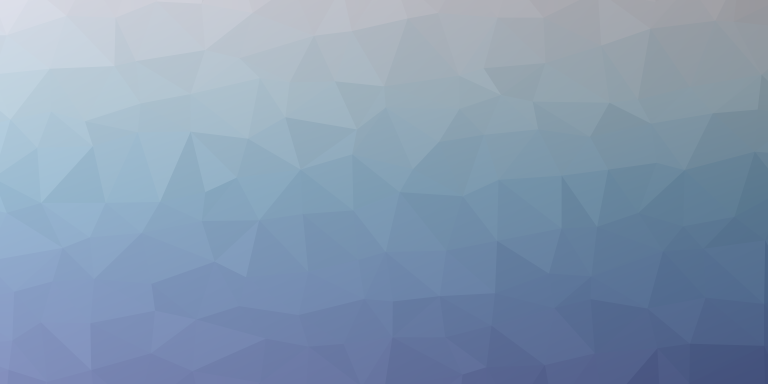
A Shadertoy shader for this background:

```glsl
vec2 hash2(vec2 id) {
    vec3 h = fract(id.xyx * vec3(0.1031, 0.1030, 0.0973));
    h += dot(h, h.yzx + 33.33);
    return fract((h.xx + h.yz) * h.zy);
}

// Two vertical colour ramps, from bottom to top, blended across the width
vec3 backdrop(vec2 uv) {
    vec3 leftRamp[5] = vec3[5](
        vec3(0.51, 0.56, 0.74), vec3(0.55, 0.64, 0.79), vec3(0.61, 0.74, 0.83),
        vec3(0.74, 0.82, 0.87), vec3(0.86, 0.87, 0.91));
    vec3 rightRamp[5] = vec3[5](
        vec3(0.26, 0.31, 0.48), vec3(0.30, 0.40, 0.54), vec3(0.36, 0.48, 0.57),
        vec3(0.50, 0.57, 0.61), vec3(0.60, 0.60, 0.62));
    uv = clamp(uv, 0.0, 1.0);
    float level = uv.y * 4.0;
    int i = min(int(level), 3);
    float t = level - float(i);
    return mix(mix(leftRamp[i], leftRamp[i + 1], t),
               mix(rightRamp[i], rightRamp[i + 1], t), uv.x);
}

// Jittered lattice point, with rows that climb to the right
vec2 latticePoint(vec2 id, vec2 cell) {
    vec2 p = (id + 0.66 * (hash2(id + 17.0) - 0.5)) * cell;
    return p + vec2(0.0, 0.12 * p.x);
}

float cross2(vec2 a, vec2 b) { return a.x * b.y - a.y * b.x; }

// Signed distance to the line ab, positive on its right
float edgeDistance(vec2 p, vec2 a, vec2 b) {
    return -cross2(b - a, p - a) / length(b - a);
}

// Adds one counterclockwise facet, weighted by its pixel coverage
void addFacet(inout vec4 sum, vec2 p, vec2 a, vec2 b, vec2 c, float seed, vec2 canvas, float pixel) {
    float d = max(edgeDistance(p, a, b), max(edgeDistance(p, b, c), edgeDistance(p, c, a)));
    float coverage = clamp(0.5 - d / pixel, 0.0, 1.0);
    vec2 centre = (a + b + c) / 3.0;
    float shade = 0.032 * (hash2(centre * 91.0 + seed).x - 0.5);
    vec3 colour = backdrop(mix(p, centre, 0.6) / canvas) + shade;
    sum += vec4(colour, 1.0) * coverage;
}

void mainImage(out vec4 fragColor, in vec2 fragCoord) {
    float pixel = 1.0 / iResolution.y;
    vec2 p = fragCoord * pixel;
    vec2 canvas = vec2(iResolution.x * pixel, 1.0);
    vec2 cell = vec2(0.13, 0.115);
    vec2 home = floor(vec2(p.x, p.y - 0.12 * p.x) / cell);
    vec4 sum = vec4(backdrop(p / canvas), 1.0) * 0.001;

    // Split each nearby quad along its shorter diagonal
    for (int y = -1; y <= 1; y++) {
        for (int x = -1; x <= 1; x++) {
            vec2 id = home + vec2(x, y);
            vec2 a = latticePoint(id, cell);
            vec2 b = latticePoint(id + vec2(1, 0), cell);
            vec2 c = latticePoint(id + vec2(1, 1), cell);
            vec2 d = latticePoint(id + vec2(0, 1), cell);
            if (distance(a, c) < distance(b, d)) {
                addFacet(sum, p, a, b, c, 1.0, canvas, pixel);
                addFacet(sum, p, a, c, d, 2.0, canvas, pixel);
            } else {
                addFacet(sum, p, a, b, d, 1.0, canvas, pixel);
                addFacet(sum, p, b, c, d, 2.0, canvas, pixel);
            }
        }
    }
    fragColor = vec4(sum.rgb / sum.a, 1.0);
}
```
